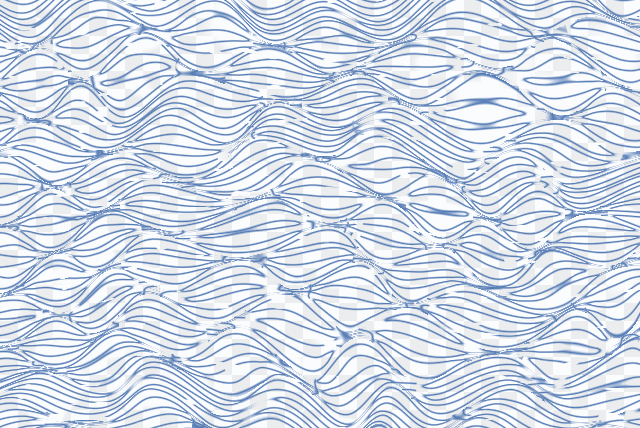
Reproduce this pattern procedurally as a WebGL 2 fragment shader.

```glsl
#version 300 es
precision highp float;
// Thin blue hairpin lines gathered into pointed lenses over a pale checkerboard.

uniform vec2 u_resolution;
out vec4 fragColor;

const float TAU = 6.2831853;
const float ROW_HEIGHT = 0.078;   // mean lens height, in canvas heights
const float LENS_LENGTH = 0.3;
const float BANDS = 3.0;          // outlined bands per lens
const float LINE_HALF_WIDTH = 0.0017;
const float STEP = 0.0005;        // offset for numeric slopes
const vec3 WHITE = vec3(0.985, 0.99, 0.995);
const vec3 PALE_GRAY = vec3(0.925, 0.93, 0.935);
const vec3 LINE_BLUE = vec3(0.29, 0.45, 0.69);

float hash(vec2 p) {
    return fract(sin(dot(p, vec2(12.9898, 78.233))) * 43758.5453);
}

float noise(vec2 p) {
    vec2 cell = floor(p);
    vec2 f = fract(p);
    f = f * f * (3.0 - 2.0 * f);
    float low = mix(hash(cell), hash(cell + vec2(1.0, 0.0)), f.x);
    float high = mix(hash(cell + vec2(0.0, 1.0)), hash(cell + 1.0), f.x);
    return mix(low, high, f.y);
}

// Large slow swells that bend whole groups of lenses.
vec2 swell(vec2 p) {
    float lift = noise(p * vec2(2.6, 3.0) + 7.0) - 0.5;
    float shift = noise(p * vec2(3.0, 4.0) + 31.0) - 0.5;
    return p + vec2(0.12 * shift, 0.11 * lift);
}

// Wavy border below lens row k, in row units; neighbours nearly touch.
float border(float x, float k) {
    float phase = k * 0.5 + 0.35 * hash(vec2(k, 3.0));
    float drift = 0.45 * noise(vec2(x * 2.5, k * 5.3));
    return k + 0.44 * sin(TAU * (x / LENS_LENGTH + phase + drift));
}

// Row that holds the warped point q.
float rowIndex(vec2 q) {
    float k = floor(q.y / ROW_HEIGHT + 0.5);
    return q.y / ROW_HEIGHT < border(q.x, k) ? k - 1.0 : k;
}

// 0 in the open middle of a lens, 1 at its pinched ends.
float pinch(float x, float k) {
    float thickness = border(x, k + 1.0) - border(x, k);
    float spacing = thickness * ROW_HEIGHT / (2.0 * BANDS);
    return 1.0 - smoothstep(0.004, 0.0142, spacing);
}

// Signed band field of row k; bands shrink to hairpins where it is pinched.
float bandField(vec2 p, float k) {
    vec2 q = swell(p);
    float bottom = border(q.x, k);
    float thickness = max(border(q.x, k + 1.0) - bottom, 0.05);
    float band = BANDS * (q.y / ROW_HEIGHT - bottom) / thickness;
    float ragged = noise(vec2(q.x * 13.0, band * 1.3 + k * 7.0)) - 0.5;
    return -cos(TAU * band) - 1.8 * pinch(q.x, k) - 2.0 * ragged;
}

// Signed field of the small loops that fill the pinched gaps.
float loopField(vec2 p) {
    vec2 q = swell(p);
    return noise(q * vec2(24.0, 72.0) + 5.0) - 0.56;
}

// Distance to a zero contour, from a value and its neighbours right and above.
float contourDistance(float g, float right, float above, float minSlope) {
    float slope = length(vec2(right - g, above - g)) / STEP;
    return abs(g) / max(slope, minSlope);
}

float bandDistance(vec2 p, float k) {
    float right = bandField(p + vec2(STEP, 0.0), k);
    float above = bandField(p + vec2(0.0, STEP), k);
    return contourDistance(bandField(p, k), right, above, 95.0);
}

float loopDistance(vec2 p) {
    float right = loopField(p + vec2(STEP, 0.0));
    float above = loopField(p + vec2(0.0, STEP));
    return contourDistance(loopField(p), right, above, 30.0);
}

float stroke(float dist, float soft) {
    return 1.0 - smoothstep(LINE_HALF_WIDTH - soft, LINE_HALF_WIDTH + soft, dist);
}

// Checkerboard with some washed-out patches.
vec3 paper(vec2 p) {
    vec2 cell = floor(p * 24.0);
    float dark = mod(cell.x + cell.y, 2.0);
    float wash = smoothstep(0.2, 0.32, noise(p * vec2(9.0, 14.0) + 53.0));
    return mix(WHITE, PALE_GRAY, dark * wash);
}

void main() {
    vec2 p = gl_FragCoord.xy / u_resolution.y;
    float soft = 1.05 / u_resolution.y;
    vec2 q = swell(p);
    float k = rowIndex(q);

    // Flowing lines, with short breaks along their length
    float ink = stroke(bandDistance(p, k), soft);
    ink *= smoothstep(0.09, 0.12, noise(q * vec2(15.0, 80.0) + 19.0));

    // Small loops and dashes between the lens tips
    float gap = smoothstep(0.72, 0.8, pinch(q.x, k));
    ink = max(ink, gap * stroke(loopDistance(p), soft));

    fragColor = vec4(mix(paper(p), LINE_BLUE, ink), 1.0);
}
```
